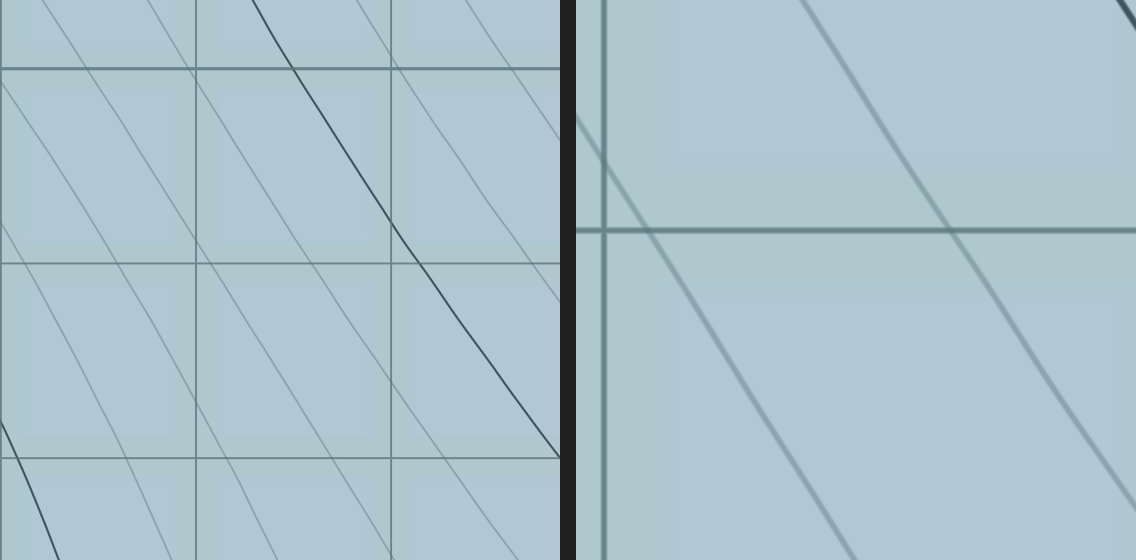
Left, the full canvas; right, a detail of the centre.
A three.js fragment shader for this pattern:

```glsl
// Pale blue map sheet: a square survey grid crossed by slanting contour lines.
// Grid lines come from a repeated cell; each contour is a parabola whose
// offset, slope and bend vary smoothly with its level, every fifth one bold.

varying vec2 vUv;

const vec3 PAPER = vec3(0.69, 0.78, 0.83);
const vec3 GRID_TINT = vec3(0.682, 0.784, 0.805);
const vec3 GRID_INK = vec3(0.35, 0.45, 0.48);
const vec3 CONTOUR_INK = vec3(0.38, 0.48, 0.52);
const vec3 INDEX_INK = vec3(0.20, 0.30, 0.34);

const vec2 GRID_ORIGIN = vec2(0.0015, 0.1818);
const vec2 GRID_PITCH = vec2(0.3485, 0.3477);
const float MAJOR_ROW = 2.0;
const float GRID_WIDTH = 0.0034;
const float MAJOR_WIDTH = 0.0058;
const float GRID_OPACITY = 0.80;
const float TINT_REACH = 0.045;

const int FIRST_LEVEL = -6;
const int LAST_LEVEL = 3;
const float INDEX_STEP = 5.0;
const float CONTOUR_WIDTH = 0.0034;
const float INDEX_WIDTH = 0.0038;
const float CONTOUR_OPACITY = 0.46;
const float INDEX_OPACITY = 0.92;
const float WOBBLE = 0.0012;
const float WOBBLE_SCALE = 14.0;
const float EDGE = 0.0011;

float hash(vec2 p) {
  vec3 q = fract(vec3(p.xyx) * 0.1031);
  q += dot(q, q.yzx + 33.33);
  return fract((q.x + q.y) * q.z);
}

// Smooth one-dimensional noise, separate for each seed, from -1 to 1.
float wander(float t, float seed) {
  float cell = floor(t);
  float f = fract(t);
  float a = hash(vec2(cell, seed));
  float b = hash(vec2(cell + 1.0, seed));
  return mix(a, b, f * f * (3.0 - 2.0 * f)) * 2.0 - 1.0;
}

float stroke(float dist, float width) {
  return 1.0 - smoothstep(0.5 * width - EDGE, 0.5 * width + EDGE, dist);
}

// Distance to the contour of a level; t is the drop below mid-height.
float contourDistance(vec2 p, float level) {
  float t = 0.5 - p.y;
  float low = min(level, 0.0);
  float offset = 0.769 + 0.197 * level + 0.005 * level * level
               - 0.00043 * low * low * (low + 2.0) * (low + 4.0);
  float slope = 0.694 + 0.0335 * level;
  float bend = clamp(0.17 + 0.095 * level, -0.14, 0.115);
  float x = offset + t * (slope + bend * t);
  x += WOBBLE * wander(p.y * WOBBLE_SCALE, level + 20.0);
  float gradient = slope + 2.0 * bend * t;
  return abs(p.x - x) * inversesqrt(1.0 + gradient * gradient);
}

void main() {
  // Nearest grid line along each axis.
  vec2 cell = (vUv - GRID_ORIGIN) / GRID_PITCH;
  vec2 index = floor(cell + 0.5);
  vec2 gridDist = abs(cell - index) * GRID_PITCH;

  // Paper, slightly greener beside the grid.
  float nearGrid = min(gridDist.x, gridDist.y);
  float tint = 1.0 - smoothstep(0.5 * TINT_REACH, TINT_REACH, nearGrid);
  vec3 color = mix(PAPER, GRID_TINT, tint);

  // Contours, with bold index lines.
  for (int i = FIRST_LEVEL; i <= LAST_LEVEL; i++) {
    float level = float(i);
    float isIndex = 1.0 - step(0.5, mod(level + 2.0 * INDEX_STEP, INDEX_STEP));
    float width = mix(CONTOUR_WIDTH, INDEX_WIDTH, isIndex);
    float opacity = mix(CONTOUR_OPACITY, INDEX_OPACITY, isIndex);
    vec3 ink = mix(CONTOUR_INK, INDEX_INK, isIndex);
    color = mix(color, ink, opacity * stroke(contourDistance(vUv, level), width));
  }

  // Grid, with one heavier row.
  float isMajor = 1.0 - step(0.5, abs(index.y - MAJOR_ROW));
  float rowWidth = mix(GRID_WIDTH, MAJOR_WIDTH, isMajor);
  float grid = max(stroke(gridDist.x, GRID_WIDTH), stroke(gridDist.y, rowWidth));
  color = mix(color, GRID_INK, GRID_OPACITY * grid);

  gl_FragColor = vec4(color, 1.0);
}
```
